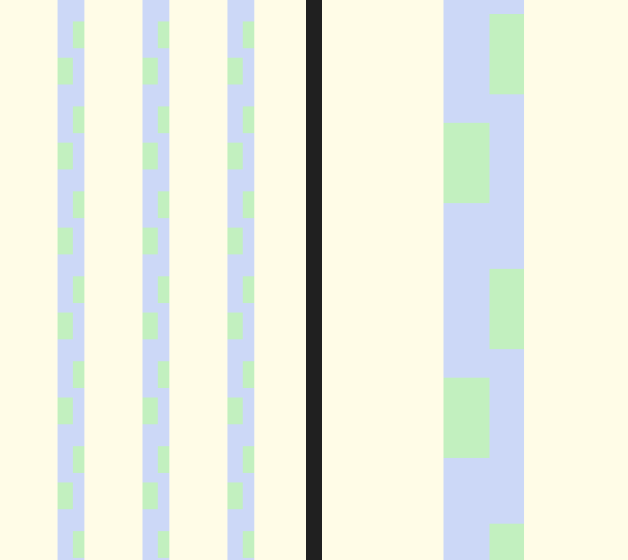
Left: the whole. Right: its middle third, enlarged.
Write a WebGL 2 fragment shader that draws this pattern.

```glsl
#version 300 es
precision highp float;
// Pale vertical ribbons on cream, each carrying green blocks that alternate
// between its left and right parts. Square repeat cells are measured from the
// top left corner; every edge is a periodic band with one pixel of smoothing.

#define CELL 0.15169          // repeat size, as a fraction of canvas height
#define RIBBON_X 0.8355       // ribbon centre, in cells from the left
#define RIBBON_WIDTH 0.316    // in cells
#define SPLIT_X 0.0225        // seam between the two parts, from ribbon centre
#define BLOCK_HEIGHT 0.315    // in cells
#define LEFT_BLOCK_Y 0.837    // block centres, in cells from the top
#define RIGHT_BLOCK_Y 0.410
#define CREAM vec3(1.0, 0.988, 0.906)
#define BLUE vec3(0.800, 0.847, 0.969)
#define GREEN vec3(0.761, 0.941, 0.749)

uniform vec2 u_resolution;
out vec4 fragColor;

// Signed offset to the nearest repeat of a centre, in cells
float offsetFrom(float t, float centre) {
  return fract(t - centre + 0.5) - 0.5;
}

// Smoothed coverage of a repeating band
float band(float t, float centre, float width, float pixel) {
  float dist = abs(offsetFrom(t, centre)) - 0.5 * width;
  return clamp(0.5 - dist / pixel, 0.0, 1.0);
}

void main() {
  vec2 fromTop = vec2(gl_FragCoord.x, u_resolution.y - gl_FragCoord.y);
  float pixel = 1.0 / (u_resolution.y * CELL);
  vec2 p = fromTop * pixel;

  // Ribbon and its two parts
  float ribbon = band(p.x, RIBBON_X, RIBBON_WIDTH, pixel);
  float rightPart = clamp(0.5 + (offsetFrom(p.x, RIBBON_X) - SPLIT_X) / pixel, 0.0, 1.0);

  // Staggered blocks
  float leftBlock = band(p.y, LEFT_BLOCK_Y, BLOCK_HEIGHT, pixel);
  float rightBlock = band(p.y, RIGHT_BLOCK_Y, BLOCK_HEIGHT, pixel);
  float block = mix(leftBlock, rightBlock, rightPart);

  vec3 color = mix(CREAM, mix(BLUE, GREEN, block), ribbon);
  fragColor = vec4(color, 1.0);
}
```
